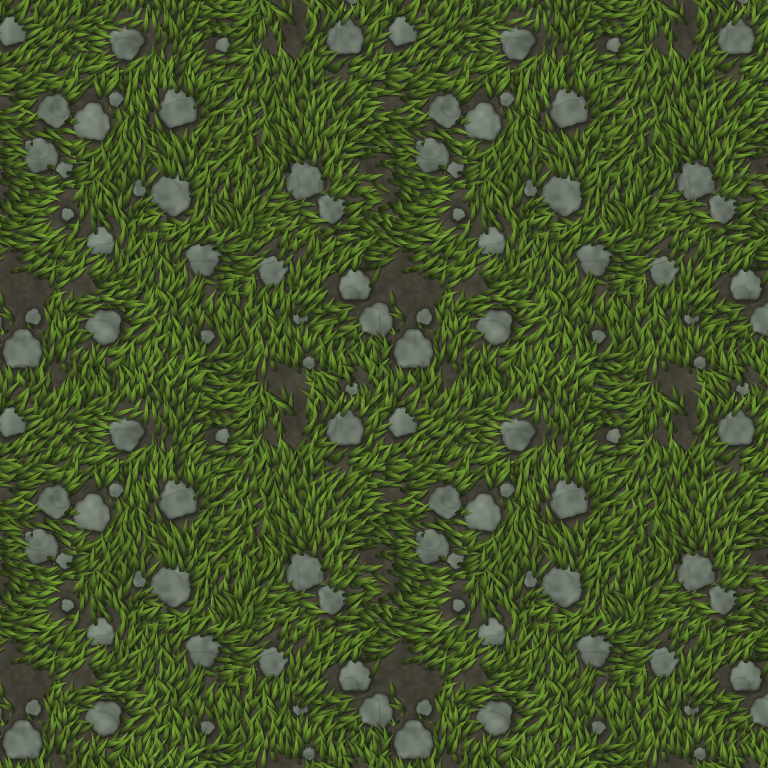
A Shadertoy shader for this texture:

```glsl
// Mossy ground: tufts of grass blades over bare earth, strewn with grey stones.
// One wrapping tile is built from hashed grids; blades are painted row by row
// from the top down, so that bright tips overlap the dark roots behind them.

const float REPEATS = 1.964;        // tiles across the canvas
const float BLADE_GRID = 44.0;      // blades per tile side, in each layer
const float BLADE_LENGTH = 0.060;   // in tile units, as all sizes below
const float BLADE_WIDTH = 0.0057;
const float BLADE_BEND = 0.012;
const float LEAN = 0.85;            // mean blade heading, radians
const float SWIRL = 3.0;            // how far the heading wanders
const float FLOW_GRID = 7.0;        // cells of the heading noise
const float PATCH_GRID = 13.0;      // cells of the density noise
const float BARE = 0.29;            // density below which earth shows
const float BIG_GRID = 5.0;
const float BIG_RADIUS = 0.048;
const float BIG_CHANCE = 0.58;
const float SMALL_GRID = 8.0;
const float SMALL_RADIUS = 0.020;
const float SMALL_CHANCE = 0.22;
const vec3 EARTH = vec3(0.262, 0.250, 0.208);
const vec3 STONE = vec3(0.435, 0.475, 0.425);
const vec3 ROOT = vec3(0.165, 0.210, 0.100);
const vec3 TIP = vec3(0.365, 0.490, 0.160);
const vec3 SHADOW = vec3(0.085, 0.105, 0.070);

struct Stone { vec2 centre; float radius; float dist; float seed; };

vec3 hash3(vec2 p) {
    vec3 q = fract(p.xyx * vec3(0.1031, 0.1030, 0.0973));
    q += dot(q, q.yxz + 33.33);
    return fract((q.xxy + q.yzz) * q.zyx);
}

// Three channels of value noise that wrap after n cells
vec3 noise3(vec2 p, float n) {
    vec2 i = floor(p * n), f = fract(p * n);
    f = f * f * (3.0 - 2.0 * f);
    vec3 a = hash3(mod(i, n) + n), b = hash3(mod(i + vec2(1, 0), n) + n);
    vec3 c = hash3(mod(i + vec2(0, 1), n) + n), d = hash3(mod(i + 1.0, n) + n);
    return mix(mix(a, b, f.x), mix(c, d, f.x), f.y);
}

// Keep the closest stone of one size class
void findStone(vec2 p, float n, float radius, float chance, inout Stone nearest) {
    for (int j = -1; j <= 1; j++)
    for (int i = -1; i <= 1; i++) {
        vec2 cell = floor(p * n) + vec2(i, j);
        vec3 h = hash3(mod(cell, n) + n * 7.0);
        if (h.z > chance) continue;
        vec2 centre = (cell + 0.5 + 0.8 * (h.xy - 0.5)) / n;
        float r = radius * mix(0.72, 1.08, h.z / chance);
        float d = length(p - centre) - r;
        if (d < nearest.dist) nearest = Stone(centre, r, d, h.x * 40.0);
    }
}

// Signed distance to the lumpy outline of a stone
float stoneEdge(vec2 v, Stone s) {
    float a = atan(v.y, v.x);
    float lumps = 0.08 * sin(3.0 * a + s.seed) + 0.05 * sin(5.0 * a + 2.0 * s.seed)
                + 0.03 * sin(9.0 * a + 3.0 * s.seed);
    return length(v) - s.radius * (1.0 + lumps);
}

vec3 stoneColor(vec2 p, vec2 v, float edge, Stone s) {
    float blotch = noise3(p, 26.0).x * 0.5 + noise3(p, 61.0).y * 0.5;
    float crack = 1.0 - smoothstep(0.0, 0.07, abs(noise3(p, 19.0).z - 0.5));
    float light = 0.76 + 0.44 * blotch + 0.08 * dot(v, vec2(-0.5, 0.8)) / s.radius;
    float rim = smoothstep(-0.20, 0.0, edge / s.radius);
    return STONE * light * (1.0 - 0.10 * crack) * (1.0 - 0.22 * rim);
}

// Paint one blade, and the shadow below it, over col
void paintBlade(inout vec3 col, vec2 p, vec2 cell, float layer, Stone s, float px) {
    vec3 h = hash3(mod(cell, BLADE_GRID) + 101.0 * layer);
    vec3 k = fract(h.zxy * 17.3 + h.yzx * 5.1);
    vec2 mid = (cell + h.xy) / BLADE_GRID;
    if (length(mid - s.centre) < s.radius * 1.04 + 0.010) return;
    float density = noise3(mid, PATCH_GRID).y + 0.2 * (k.x - 0.5);
    if (density < BARE - 0.05 * (1.0 - layer)) return;

    vec3 flow = noise3(mid, FLOW_GRID);
    float angle = LEAN + SWIRL * (flow.x - 0.5) + 1.1 * (k.y - 0.5);
    vec2 along = vec2(cos(angle), sin(angle));
    float len = BLADE_LENGTH * mix(0.72, 1.12, h.z);
    float t = dot(p - mid, along) / len + 0.5;
    if (t < 0.0 || t > 1.0) return;
    float side = dot(p - mid, vec2(-along.y, along.x)) - BLADE_BEND * (k.z - 0.5) * 2.0 * t * t;
    float halfWidth = BLADE_WIDTH * 2.4 * sqrt(t) * (1.0 - t);

    float shadowDist = abs(side + 0.0025) - halfWidth;
    float shade = (1.0 - smoothstep(-0.001, 0.004, shadowDist)) * (1.0 - smoothstep(0.8, 1.0, t));
    col = mix(col, SHADOW, 0.50 * shade);
    vec3 green = mix(ROOT, TIP, smoothstep(0.0, 0.62, t));
    green *= mix(0.76, 1.0, layer) * mix(0.84, 1.12, k.x) * mix(0.92, 1.08, flow.z);
    green *= 1.0 + 0.13 * smoothstep(-0.0015, 0.0015, side);
    col = mix(col, green, 1.0 - smoothstep(-px, px, abs(side) - halfWidth));
}

void mainImage(out vec4 fragColor, in vec2 fragCoord) {
    vec2 p = fragCoord / iResolution.y * REPEATS;
    float px = 0.6 * REPEATS / iResolution.y;

    // Earth
    float soil = noise3(p, 17.0).x * 0.35 + noise3(p, 41.0).y * 0.35 + noise3(p, 97.0).z * 0.3;
    vec3 col = EARTH * (0.72 + 0.56 * soil);

    // Stones with a soft contact shadow
    Stone s = Stone(vec2(9.0), 0.01, 9.0, 0.0);
    findStone(p, BIG_GRID, BIG_RADIUS, BIG_CHANCE, s);
    findStone(p, SMALL_GRID, SMALL_RADIUS, SMALL_CHANCE, s);
    vec2 v = p - s.centre;
    float edge = stoneEdge(v, s);
    float contact = stoneEdge(v + vec2(-0.002, 0.004), s);
    col = mix(col, SHADOW, 0.6 - 0.6 * smoothstep(-0.004, 0.014, contact));
    col = mix(col, stoneColor(p, v, edge, s), 1.0 - smoothstep(-px, px, edge));

    // Grass: a dim layer, then a bright one
    vec2 home = floor(p * BLADE_GRID);
    for (int n = 0; n < 50; n++) {
        vec2 offset = vec2(n % 5 - 2, 2 - (n / 5) % 5);
        paintBlade(col, p, home + offset, float(n / 25), s, px);
    }
    fragColor = vec4(col, 1.0);
}
```
